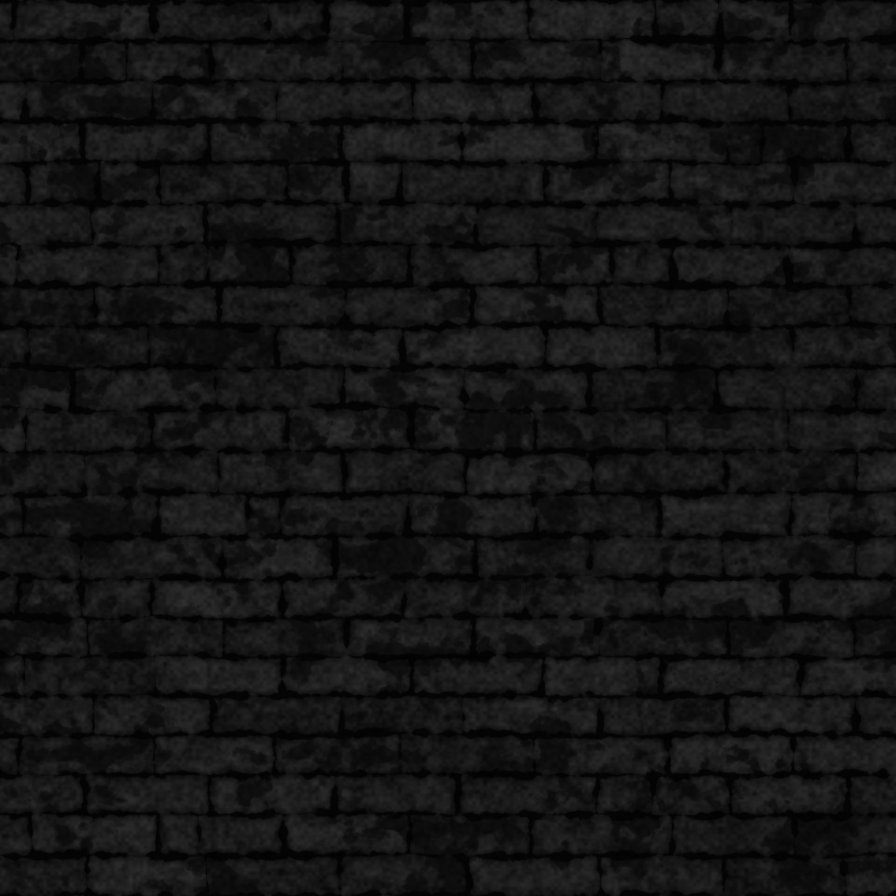
A Shadertoy shader for this texture:

```glsl
// Dark, weathered brick wall in running bond with irregular black joints.

const float ROWS = 22.0;
const float COLUMNS = 7.0;
const vec3 JOINT_COLOR = vec3(0.014);
const vec3 WORN_COLOR = vec3(0.038);
const vec3 BRICK_COLOR = vec3(0.107);

float hash(vec2 p) {
    vec3 q = fract(p.xyx * vec3(0.1031, 0.1030, 0.0973));
    q += dot(q, q.yzx + 33.33);
    return fract((q.x + q.y) * q.z);
}

float noise(vec2 p) {
    vec2 cell = floor(p);
    vec2 f = fract(p);
    f = f * f * (3.0 - 2.0 * f);
    float low = mix(hash(cell), hash(cell + vec2(1.0, 0.0)), f.x);
    float high = mix(hash(cell + vec2(0.0, 1.0)), hash(cell + 1.0), f.x);
    return mix(low, high, f.y);
}

float fbm(vec2 p) {
    float sum = 0.0;
    float weight = 0.5;
    for (int i = 0; i < 4; i++) {
        sum += weight * noise(p);
        p = mat2(1.6, 1.2, -1.2, 1.6) * p + 17.3;
        weight *= 0.5;
    }
    return sum / 0.9375;
}

float roundedBox(vec2 p, vec2 halfSize, float radius) {
    vec2 q = abs(p) - halfSize + radius;
    return length(max(q, 0.0)) + min(max(q.x, q.y), 0.0) - radius;
}

// Position of a vertical joint along its row, in brick widths.
float jointAt(float index, float row) {
    return index + 0.13 * (hash(vec2(index, row) + 40.0) - 0.5);
}

// Returns the left end, right end and seed of the brick at x.
vec3 brickSpan(float x, float row) {
    float index = floor(x);
    if (x < jointAt(index, row)) index -= 1.0;
    else if (x > jointAt(index + 1.0, row)) index += 1.0;
    float left = jointAt(index, row);
    float right = jointAt(index + 1.0, row);
    float seed = hash(vec2(index, row) + 80.0);

    // A few bricks are cut in two.
    if (hash(vec2(index, row) + 120.0) > 0.92) {
        float cut = mix(left, right, 0.25 + 0.5 * seed);
        if (x < cut) right = cut;
        else left = cut;
        seed = fract(seed + (x < cut ? 0.0 : 0.37));
    }
    return vec3(left, right, seed);
}

// Signed distance to the brick in canvas units, and the brick's seed.
vec2 brickField(vec2 uv) {
    float row = floor(uv.y * ROWS);
    float shift = mod(row, 2.0) < 0.5 ? 0.66 : 0.18;
    shift += 0.08 * (hash(vec2(row, 7.0)) - 0.5);
    float x = uv.x * COLUMNS - shift + 20.0;
    vec3 span = brickSpan(x, row);

    vec2 size = vec2((span.y - span.x) / COLUMNS, 1.0 / ROWS);
    vec2 p = vec2((x - 0.5 * (span.x + span.y)) / COLUMNS,
                  (fract(uv.y * ROWS) - 0.5) / ROWS);
    vec2 gap = vec2(0.0006 + 0.0022 * span.z, 0.0022);
    return vec2(roundedBox(p, 0.5 * size - gap, 0.004), span.z);
}

// Courses sag slightly below the middle of the wall.
float courseSag(float y) {
    float t = (y - 0.36) / 0.14;
    return 0.009 * exp(-t * t);
}

vec3 wallColor(vec2 uv, float pixel) {
    // Uneven courses and ragged brick edges.
    vec2 sway = vec2(noise(uv * 13.0), noise(uv * 11.0 + 30.0)) - 0.5;
    vec2 ragged = vec2(noise(uv * 90.0 + 5.0), noise(uv * 90.0 + 60.0)) - 0.5;
    vec2 wallPoint = uv + vec2(0.0, courseSag(uv.y));
    vec2 brick = brickField(wallPoint + 0.005 * sway + 0.003 * ragged);
    float chips = fbm(uv * 70.0 + 90.0);
    float edge = brick.x + 0.014 * (chips - 0.48);

    // Brick face: own tone, broad mottling and fine grain.
    float tone = 0.84 + 0.34 * brick.y + 0.45 * (fbm(uv * 7.0 + 50.0) - 0.5);
    float mottling = 0.8 * (fbm(uv * vec2(55.0, 85.0) + 12.0) - 0.5);
    float grain = 0.45 * (noise(uv * 240.0) - 0.5)
                + 0.40 * (noise(uv * 150.0 + 21.0) - 0.5);
    vec3 color = BRICK_COLOR * (tone + mottling + grain);

    // Dark stains gather in patches and along the edges.
    float patches = fbm(uv * vec2(18.0, 26.0) + 3.0);
    float speckle = 0.55 * (chips - 0.5) + 0.12 * grain;
    float stain = smoothstep(0.53, 0.70, patches + speckle);
    float rim = smoothstep(-0.009, 0.0, edge);
    color = mix(color, WORN_COLOR * (1.0 + grain), max(0.85 * stain, 0.5 * rim));

    // Recessed joints with a soft border.
    float softness = max(0.0018, pixel);
    float joint = smoothstep(-softness, softness, edge);
    return mix(color, JOINT_COLOR * (1.0 + mottling + grain), joint);
}

void mainImage(out vec4 fragColor, in vec2 fragCoord) {
    vec2 uv = fragCoord / iResolution.xy;
    fragColor = vec4(wallColor(uv, 1.0 / iResolution.y), 1.0);
}
```
